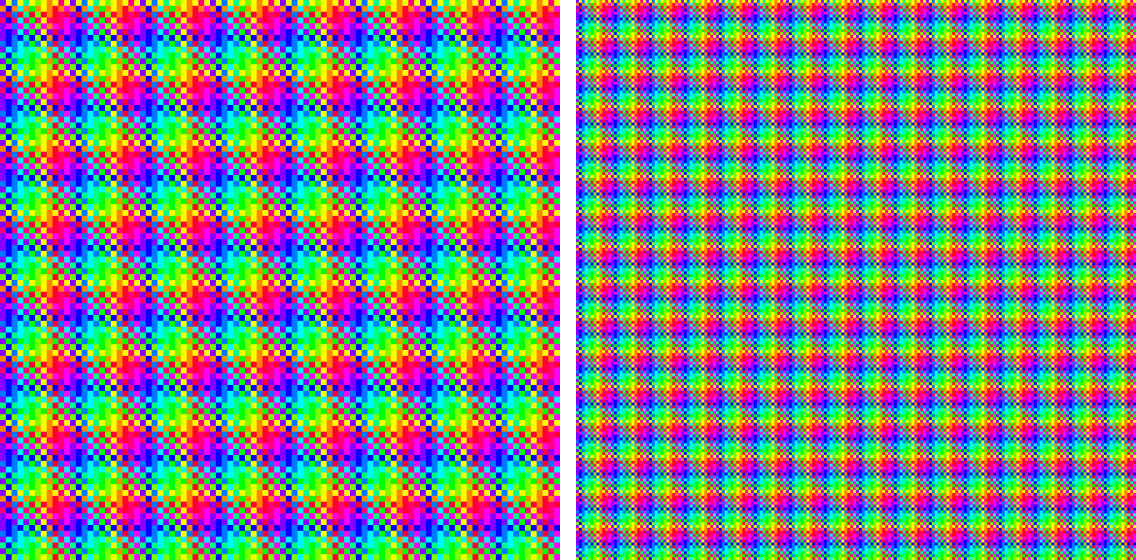
Left: one tile. Right: repeated 2 by 2.
A three.js fragment shader for this pattern:

```glsl
// Rainbow plain weave: 8 by 8 repeats of 12 threads each way.
// Vertical and horizontal threads step round the hue wheel and
// alternate on top in a checkerboard of 96 by 96 square cells.
varying vec2 vUv;

const float THREADS = 12.0;
const float REPEATS = 8.0;

// Saturated colour of one thread, counted round the wheel from red.
vec3 threadColor(float index) {
  float i = mod(index, THREADS);
  float hue = i < 0.5 ? 5.8 : i * 0.5 + 0.03; // red leans to crimson
  vec3 wheel = mod(hue + vec3(0.0, 4.0, 2.0), 6.0);
  return clamp(abs(wheel - 3.0) - 1.0, 0.0, 1.0);
}

// Colour of the thread on top in one cell.
vec3 weaveCell(vec2 cell) {
  vec2 c = mod(cell, THREADS * REPEATS);
  bool weftOnTop = mod(c.x + c.y, 2.0) < 0.5;
  return threadColor(weftOnTop ? c.y + 3.0 : 9.0 - c.x);
}

void main() {
  vec2 p = vUv * THREADS * REPEATS;

  // Blend the four cells round the nearest corner to smooth the edges.
  vec2 corner = floor(p + 0.5);
  vec2 w = clamp((p - corner) / fwidth(p) + 0.5, 0.0, 1.0);
  vec3 below = mix(weaveCell(corner - 1.0), weaveCell(corner - vec2(0.0, 1.0)), w.x);
  vec3 above = mix(weaveCell(corner - vec2(1.0, 0.0)), weaveCell(corner), w.x);

  gl_FragColor = vec4(mix(below, above, w.y), 1.0);
}
```
